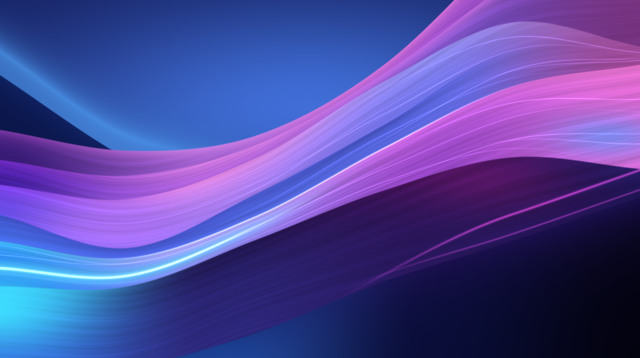
A WebGL 2 fragment shader for this background:

```glsl
#version 300 es
precision highp float;
// Flowing silk ribbons in violet, pink and cyan over a deep blue glow.
#define EDGE .003
#define FIBRE_GAIN .16
#define FIBRE_DENSITY 18.
#define STRAND_WIDTH .0022
#define STRAND_GAIN .16
#define STRAND_COUNT 7

uniform vec2 u_resolution;
out vec4 outColor;

vec2 hashGradient(vec2 p) {
  p = vec2(dot(p, vec2(127.1,311.7)), dot(p, vec2(269.5,183.3)));
  return fract(sin(p) * 43758.5) * 2. - 1.;
}

float gradientNoise(vec2 p) {
  vec2 i = floor(p), f = fract(p), u = f * f * (3. - 2. * f), e = vec2(0,1);
  float low = mix(dot(hashGradient(i), f), dot(hashGradient(i + e.yx), f - e.yx), u.x);
  float high = mix(dot(hashGradient(i + e), f - e), dot(hashGradient(i + 1.), f - 1.), u.x);
  return mix(low, high, u.y);
}

// Smooth height curve through six evenly spaced knots
float curve(float x, vec3 a, vec3 b) {
  float k[8] = float[8](2.*a.x - a.y, a.x, a.y, a.z, b.x, b.y, b.z, 2.*b.z - b.y);
  float t = clamp(x, 0., .9999) * 5.;
  int i = int(t);
  t = fract(t);
  float p = k[i], q = k[i+1], r = k[i+2], s = k[i+3];
  return q + .5*t*(r - p + t*(2.*p - 5.*q + 4.*r - s + t*(3.*(q - r) + s - p)));
}

// Four colours spread from left to right
vec3 ramp(float x, vec3 a, vec3 b, vec3 c, vec3 d) {
  vec3 t = smoothstep(vec3(0,.333,.667), vec3(.333,.667,1), vec3(x));
  return mix(mix(mix(a, b, t.x), c, t.y), d, t.z);
}

// Paints all below an edge, shading from rim to body colour
vec3 fold(vec3 col, float depth, vec3 rim, vec3 body, float falloff) {
  vec3 cloth = mix(body, rim, exp(-max(depth, 0.) / falloff));
  return mix(col, cloth, smoothstep(-EDGE, EDGE, depth));
}

float glow(vec2 p, vec2 centre, vec2 radius) {
  vec2 d = (p - centre) / radius;
  return exp(-dot(d, d));
}

float line(float d, float width) { return exp(-d * d / (width * width)); }

// Thin threads drifting between two edges
float strands(vec2 p, float top, float bottom) {
  float sum = 0.;
  for (int i = 0; i < STRAND_COUNT; i++) {
    float n = float(i);
    float k = (n + .5) / float(STRAND_COUNT) + .13 * sin(p.x * 5. + n * 2.4);
    sum += line(p.y - mix(top, bottom, k), STRAND_WIDTH) * (.5 + .5 * sin(p.x * 7. + n * 1.7));
  }
  return sum * smoothstep(0., .01, p.y - bottom) * smoothstep(0., .01, top - p.y);
}

void main() {
  vec2 p = gl_FragCoord.xy / u_resolution;
  float x = p.x, y = p.y;

  // Edges from top to bottom
  float top = curve(x, vec3(.637,.579,.621), vec3(.819,1.163,1.5));
  float second = curve(x, vec3(.553,.509,.595), vec3(.795,1.06,1.35));
  float arch = curve(x, vec3(.484,.444,.558), vec3(.772,.937,.87));
  float inner = curve(x, vec3(.4,.307,.458), vec3(.651,.86,.86));
  float sash = curve(x, vec3(.326,.279,.395), vec3(.586,.758,.819));
  float crest = curve(x, vec3(.251,.23,.367), vec3(.56,.75,.8));
  float hem = curve(x, vec3(.2,.2,.33), vec3(.468,.56,.528));
  float base = curve(x, vec3(-.163,-.04,.07), vec3(.214,.326,.45));

  // Sky with a luminous arc
  vec3 col = mix(vec3(.07,.1,.34), vec3(.25,.43,.84), glow(p, vec2(.48,.7), vec2(.45,.31)));
  float arc = curve(x, vec3(.856,.62,.565), vec3(.57,.6,.6));
  float halo = y > arc ? exp((arc - y) / .045) : .75 + .25 * exp((y - arc) / .02);
  col = mix(col, vec3(.3,.6,.93), halo * .8 * smoothstep(.45, .22, x));
  float shade = curve(x, vec3(.79,.555,.4), vec3(.3,.2,.1));
  col = fold(col, shade - y, vec3(.06,.13,.38), vec3(.04,.08,.28), .06);

  // Upper folds
  col = fold(col, top - y,
    ramp(x, vec3(.5,.22,.65), vec3(.8,.5,.9), vec3(.85,.45,.85), vec3(.6,.3,.6)),
    ramp(x, vec3(.2,.1,.45), vec3(.6,.35,.8), vec3(.6,.3,.8), vec3(.5,.25,.55)), .025);
  col = fold(col, second - y,
    ramp(x, vec3(.45,.17,.77), vec3(.85,.5,.9), vec3(.75,.42,.88), vec3(.6,.3,.55)),
    ramp(x, vec3(.22,.1,.6), vec3(.65,.35,.85), vec3(.42,.3,.78), vec3(.46,.2,.5)), .035);
  col = fold(col, arch - y,
    ramp(x, vec3(.5,.25,.9), vec3(.92,.55,.92), vec3(.6,.58,.97), vec3(.62,.3,.6)),
    ramp(x, vec3(.3,.3,.9), vec3(.52,.45,.93), vec3(.38,.4,.88), vec3(.6,.25,.55)), .08);
  col = mix(col, vec3(.7,.45,.97), .8 * glow(p, vec2(.17,.36), vec2(.13,.08)));
  vec3 blueFold = fold(col, inner - y, mix(vec3(.24,.3,.75), vec3(.32,.37,.83), x),
    mix(vec3(.28,.45,.95), vec3(.42,.42,.88), x), .05);
  col = mix(blueFold, col, smoothstep(.58, .85, x));
  col += vec3(.7,.6,1) * STRAND_GAIN * strands(p, arch, sash) * smoothstep(.2, .6, x);

  // Pink sash with a blue sheen
  col = fold(col, sash - y,
    ramp(x, vec3(.25,.75,1), vec3(.72,.65,1), vec3(.8,.4,.88), vec3(.9,.45,.8)),
    ramp(x, vec3(.12,.35,.9), vec3(.5,.45,.9), vec3(.58,.27,.77), vec3(.85,.4,.82)), .045);
  col = mix(col, vec3(.45,.55,.95), .85 * glow(p, vec2(.95,.62), vec2(.09,.06)));
  col += vec3(.8,.6,.9) * STRAND_GAIN * strands(p, sash, hem);
  col += .35 * line(y - sash, .003) * smoothstep(.1, .35, x) * smoothstep(.85, .6, x);

  // Dark underside with a crimson blush
  col = fold(col, hem - y,
    ramp(x, vec3(.25,.8,1), vec3(.12,.08,.3), vec3(.22,.06,.32), vec3(.14,.1,.38)),
    ramp(x, vec3(.2,.4,.85), vec3(.18,.16,.5), vec3(.15,.09,.36), vec3(.1,.06,.28)), .09);
  float blush = smoothstep(-EDGE, EDGE, hem - y) * glow(p, vec2(.76,.5), vec2(.13,.09));
  col = mix(col, vec3(.42,.09,.42), .6 * blush);

  // Silk fibres
  float across = (sash - y) / (arch - hem);
  float fibre = gradientNoise(vec2(x * 3., across * FIBRE_DENSITY));
  fibre += .6 * gradientNoise(vec2(x * 4., across * FIBRE_DENSITY * 2.7));
  col *= 1. + FIBRE_GAIN * fibre * smoothstep(0., .05, top - y);

  // Lower void and its trailing threads
  col = fold(col, base - y, mix(vec3(.1,.24,.56), vec3(.1,.06,.3), smoothstep(.3, .7, x)),
    ramp(x, vec3(.15,.3,.7), vec3(.15,.33,.68), vec3(.03,.05,.21), vec3(.01,.01,.06)), .1);
  float trail = smoothstep(.5, .8, x);
  float threads = line(y - base - .075 * trail, .004) + .6 * line(y - base - .02, .003);
  col += vec3(.5,.15,.4) * trail * threads;

  // Cyan light at the left
  col = mix(col, vec3(.24,.88,1), .95 * glow(p, vec2(-.02,.14), vec2(.13,.1)));
  float fade = smoothstep(.55, .25, x);
  col = mix(col, vec3(.35,.85,1), fade * .7 * line(y - crest, .02));
  col += vec3(.5,.4,.3) * fade * line(y - crest, .004);

  outColor = vec4(clamp(col, 0., 1.), 1);
}
```
